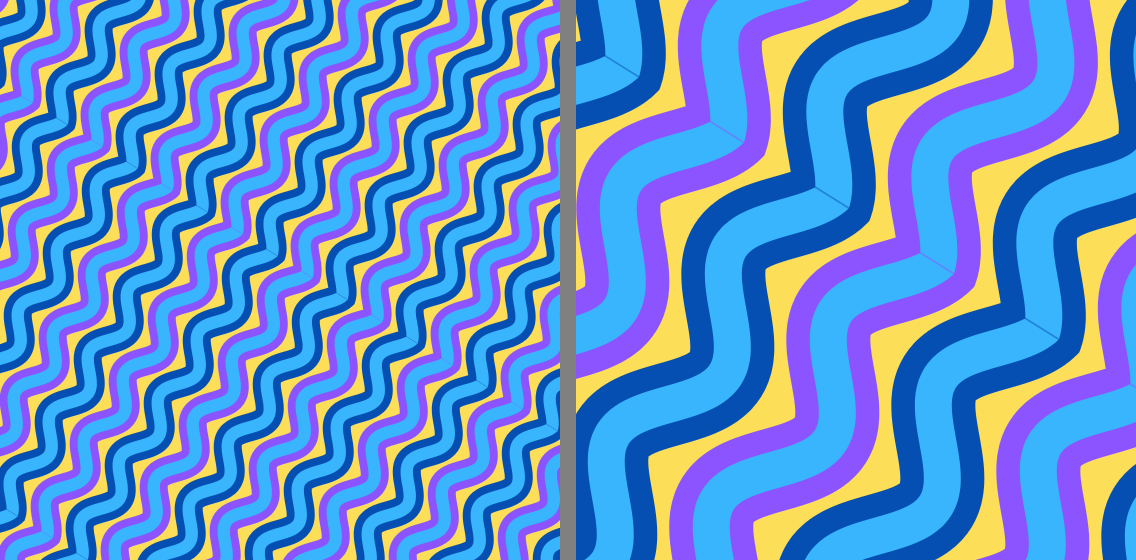
Left: the whole. Right: its middle third, enlarged.
This pattern is drawn by a WebGL 2 fragment shader. Its source:

```glsl
#version 300 es
precision highp float;

#define TILT 0.5585       // angle of the rows below horizontal, radians
#define SPACING 0.0737    // distance between neighbouring waves
#define WAVELENGTH 0.1315
#define AMPLITUDE 0.0190
#define CORE_HALF 0.0110  // half width of the light stripe
#define BAND_HALF 0.0250  // half width including the outline
#define CYCLES 5.0        // wavelengths between two seams
#define TRIM 0.00875      // length of wave lost on each side of a seam
#define ORIGIN vec2(0.104, 0.723)
#define SEAM_HALF 0.0005
#define SEAM_STRENGTH 0.5

uniform vec2 u_resolution;
out vec4 fragColor;

const float TAU = 6.2831853;
const int STEPS = 24;
const vec3 YELLOW = vec3(0.99, 0.87, 0.35);
const vec3 SKY = vec3(0.22, 0.71, 0.99);
const vec3 NAVY = vec3(0.02, 0.31, 0.70);
const vec3 PURPLE = vec3(0.55, 0.33, 1.00);

float waveOffset(float along) {
    return AMPLITUDE * cos(TAU * along / WAVELENGTH);
}

float segmentDistance(vec2 p, vec2 a, vec2 b) {
    vec2 pa = p - a, ba = b - a;
    return length(pa - ba * clamp(dot(pa, ba) / dot(ba, ba), 0.0, 1.0));
}

// Distance to the cosine, traced as short segments around p
float waveDistance(vec2 p) {
    float reach = BAND_HALF * 1.2;
    float start = p.y - reach;
    vec2 previous = vec2(waveOffset(start), start);
    float nearest = 1.0;
    for (int i = 1; i <= STEPS; i++) {
        float along = start + 2.0 * reach * float(i) / float(STEPS);
        vec2 next = vec2(waveOffset(along), along);
        nearest = min(nearest, segmentDistance(p, previous, next));
        previous = next;
    }
    return nearest;
}

// Antialiased coverage of everything closer than halfWidth
float coverage(float dist, float halfWidth, float pixel) {
    return clamp((halfWidth - dist) / pixel + 0.5, 0.0, 1.0);
}

void main() {
    float size = min(u_resolution.x, u_resolution.y);
    float pixel = 1.0 / size;
    vec2 uv = gl_FragCoord.xy / size;

    // x runs across the waves, y along them
    float c = cos(TILT), s = sin(TILT);
    vec2 p = vec2(c * uv.x - s * uv.y, s * uv.x + c * uv.y) - ORIGIN;

    // Trimmed sections join at seams, leaving a slight kink
    float section = CYCLES * WAVELENGTH - 2.0 * TRIM;
    float inSection = mod(p.y, section);
    float seamDistance = min(inSection, section - inSection);
    float along = inSection + TRIM;

    // Pick the wave and its outline colour
    float index = round((p.x - waveOffset(along)) / SPACING);
    vec3 outline = mod(index, 2.0) < 0.5 ? NAVY : PURPLE;
    float dist = waveDistance(vec2(p.x - index * SPACING, along));

    // Hairline across the core at each seam
    float seam = SEAM_STRENGTH * coverage(seamDistance, SEAM_HALF, pixel);
    vec3 core = mix(SKY, outline, seam);

    vec3 color = mix(YELLOW, outline, coverage(dist, BAND_HALF, pixel));
    color = mix(color, core, coverage(dist, CORE_HALF, pixel));
    fragColor = vec4(color, 1.0);
}
```
